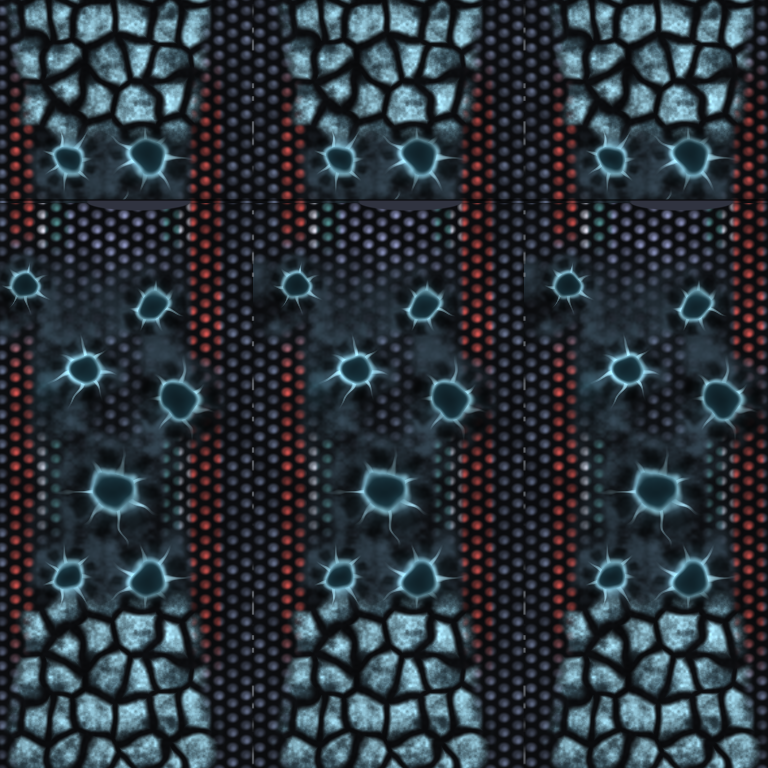
A WebGL 2 fragment shader for this pattern:

```glsl
#version 300 es
precision highp float;
// Dark biomechanical panels: beaded scales, red bands, star-shaped cells and glossy pebbles.
uniform vec2 u_resolution;
out vec4 fragColor;

const float SPAN = 768.0;        // design units across the canvas
const float TILE = 271.5;        // width of one repeat
const float TILE_START = 253.0;  // left edge of a repeat
const float SEAM_Y = 203.0;      // horizontal seam, measured from the top
const float MIRROR_SUM = 736.0;  // rows above the seam reflect the lower ones
const vec2 SCALE_SIZE = vec2(13.575, 14.8);
const vec2 PEBBLE_SIZE = vec2(35.0, 39.0);
const float ARMS = 7.0;
const float TAU = 6.28319;
const int STAR_COUNT = 7;
const vec3 STARS[STAR_COUNT] = vec3[](  // centre and radius
  vec3(43, 286, 12), vec3(172, 306, 14), vec3(104, 370, 15), vec3(198, 400, 18),
  vec3(133, 492, 21), vec3(87, 577, 14), vec3(167, 579, 17));

const vec3 BLACK = vec3(0.045, 0.05, 0.06);
const vec3 SLATE = vec3(0.27, 0.30, 0.38);
const vec3 RED = vec3(0.62, 0.22, 0.20);
const vec3 WHITE = vec3(0.74, 0.74, 0.79);
const vec3 TEAL = vec3(0.25, 0.46, 0.46);
const vec3 VIOLET = vec3(0.44, 0.46, 0.60);
const vec3 TISSUE = vec3(0.20, 0.27, 0.32);
const vec3 GLOW = vec3(0.20, 0.43, 0.50);
const vec3 PALE = vec3(0.62, 0.78, 0.82);

float hash(vec2 p) { return fract(sin(dot(p, vec2(127.1, 311.7))) * 43758.5453); }

float noise(vec2 p) {
  vec2 i = floor(p), f = fract(p);
  f = f * f * (3.0 - 2.0 * f);
  return mix(mix(hash(i), hash(i + vec2(1, 0)), f.x),
             mix(hash(i + vec2(0, 1)), hash(i + 1.0), f.x), f.y);
}

float fbm(vec2 p) {
  float sum = 0.0, amp = 0.53;
  for (int i = 0; i < 4; i++) { sum += amp * noise(p); p = p * 2.03 + 17.0; amp *= 0.5; }
  return sum;
}

float band(float x, float a, float b, float soft) {
  return smoothstep(a - soft, a + soft, x) - smoothstep(b - soft, b + soft, x);
}

// Staggered beads, tinted by column and fading along the length
vec3 scales(vec2 p) {
  vec2 g = p / SCALE_SIZE;
  g.y += 0.5 * mod(floor(g.x), 2.0);
  vec2 f = fract(g) - 0.5;
  float vary = 0.7 + 0.5 * hash(floor(g));
  float body = smoothstep(0.52, 0.2, length(f * vec2(0.95, 1.2)));
  float shine = smoothstep(0.3, 0.0, length(f - vec2(0.06, 0.08)));
  float red = band(p.x, 27.0, 53.0, 3.0) * (band(p.y, 185.0, 240.0, 12.0) + band(p.y, 350.0, 650.0, 35.0))
            + band(p.x, 209.0, 239.0, 3.0) * (1.0 - 0.7 * band(p.y, 360.0, 415.0, 14.0)) * smoothstep(690.0, 620.0, p.y);
  float lit = band(p.y, 185.0, 245.0, 14.0) + band(p.y, 430.0, 530.0, 20.0);
  float white = (band(p.x, 53.0, 64.0, 2.0) + band(p.x, 198.0, 209.0, 2.0)) * lit;
  float teal = (band(p.x, 64.0, 86.0, 4.0) + band(p.x, 182.0, 198.0, 4.0)) * lit;
  vec3 tint = mix(SLATE, VIOLET, band(p.x, 80.0, 190.0, 8.0) * smoothstep(460.0, 220.0, p.y));
  tint = mix(mix(mix(tint, TEAL, teal), WHITE, white), RED, red);
  return BLACK + tint * vary * (0.62 * body + 0.45 * shine);
}

// Rounded cells with dark gaps and blotchy highlights
vec3 pebbles(vec2 p) {
  vec2 g = p / PEBBLE_SIZE + 0.25 * vec2(noise(p * 0.05), noise(p * 0.05 + 40.0));
  vec2 cell = floor(g), toSeed = vec2(0.0), id = vec2(0.0);
  float near = 9.0, next = 9.0;
  for (int j = -1; j <= 1; j++) for (int i = -1; i <= 1; i++) {
    vec2 c = cell + vec2(i, j);
    vec2 d = c + 0.5 + 0.75 * (vec2(hash(c), hash(c + 31.0)) - 0.5) - g;
    float r = length(d);
    if (r < near) { next = near; near = r; toSeed = d; id = c; }
    else next = min(next, r);
  }
  float body = smoothstep(0.07, 0.38, next - near);
  float blotch = fbm(p * 0.09 + id * 7.0);
  float side = 0.5 + 0.9 * dot(toSeed, normalize(vec2(hash(id + 5.0) - 0.5, 0.6)));
  vec3 col = mix(BLACK, vec3(0.27, 0.40, 0.46), body * (0.35 + 0.8 * blotch));
  col += PALE * body * smoothstep(0.32, 0.85, blotch * 0.75 + side * 0.45) * 0.62;
  return col * (0.8 + 0.35 * noise(p * 0.35));
}

// Dark core, bright rim and tapering arms set in tissue
vec3 addStar(vec3 col, vec2 p, vec3 star, vec3 tissue) {
  vec2 d = (p - star.xy) / star.z;
  d += 0.45 * (vec2(noise(p * 0.07), noise(p * 0.07 + 60.0)) - 0.5);
  float r = length(d);
  float sector = (atan(d.y, d.x) / TAU + 0.5 + hash(star.xy)) * ARMS;
  float arm = floor(sector + 0.5), off = abs(sector - arm);
  float reach = 1.7 + 1.2 * hash(vec2(mod(arm, ARMS), star.x));
  float width = 0.09 + 0.3 * exp(-4.0 * max(r - 1.0, 0.0));
  float limb = smoothstep(width, width * 0.15, off * TAU / ARMS * r) * smoothstep(reach, 1.0, r) * smoothstep(0.85, 1.05, r);
  float rim = smoothstep(0.28, 0.0, abs(r - 1.03));
  col = mix(col, tissue, 0.85 * smoothstep(3.0, 1.7, r));
  col *= 1.0 - 0.6 * smoothstep(0.12, 0.4, off) * band(r, 1.35, 2.2, 0.25);
  col = mix(col, vec3(0.06, 0.13, 0.16), smoothstep(1.05, 0.75, r));
  col += GLOW * 0.5 * exp(-3.5 * abs(r - 1.0));
  return col + PALE * (0.35 + 0.5 * noise(p * 0.13)) * max(limb, rim * 0.7);
}

void main() {
  vec2 canvas = gl_FragCoord.xy / u_resolution * SPAN;
  float fromTop = SPAN - canvas.y;
  float u = mod(canvas.x - TILE_START, TILE);
  vec2 p = vec2(u, fromTop < SEAM_Y ? MIRROR_SUM - fromTop : fromTop);

  // Scales partly overgrown by tissue
  float grain = fbm(p * 0.045);
  vec3 tissue = mix(BLACK, TISSUE, smoothstep(0.2, 0.8, grain));
  tissue += GLOW * 0.5 * exp(-length(p - vec2(60, 388)) / 16.0);
  float cover = band(u, 52.0, 203.0, 12.0) * smoothstep(235.0, 325.0, p.y);
  cover = max(cover, band(p.y, 262.0, 335.0, 14.0) * smoothstep(75.0, 40.0, u));
  cover *= 1.0 - 0.65 * band(u, 118.0, 160.0, 12.0) * band(p.y, 335.0, 440.0, 15.0);
  cover *= 1.0 - 0.6 * (band(u, 50.0, 80.0, 6.0) + band(u, 180.0, 210.0, 6.0)) * band(p.y, 440.0, 535.0, 12.0);
  vec3 col = mix(scales(p), tissue, cover * (0.7 + 0.3 * grain));
  for (int i = 0; i < STAR_COUNT; i++) col = addStar(col, p, STARS[i], tissue);

  // Pebble bed, wider toward its far end
  float spread = 14.0 * smoothstep(660.0, 740.0, p.y);
  float bed = band(u + 16.0 * (grain - 0.5), 42.0 - spread, 217.0 + spread, 10.0);
  col = mix(col, pebbles(p), bed * smoothstep(590.0, 615.0, p.y + 20.0 * (grain - 0.5)));

  // Grime and seams
  col *= 0.72 + 0.5 * fbm(p * 0.03 + 90.0);
  float bow = 9.0 * sqrt(max(0.0, 1.0 - pow((u - 157.0) / 52.0, 2.0)));
  float sliver = smoothstep(-1.0, 0.5, fromTop - SEAM_Y + 3.0) * smoothstep(1.0, -1.0, fromTop - SEAM_Y - bow + 1.5);
  col = mix(col, vec3(0.19, 0.20, 0.25), sliver * band(u, 106.0, 208.0, 2.0));
  col *= 1.0 - 0.5 * smoothstep(1.6, 0.4, abs(fromTop - SEAM_Y + 3.0));
  float seam = smoothstep(1.8, 0.3, min(u, TILE - u));
  col = mix(col, vec3(0.5, 0.52, 0.55), 0.7 * seam * smoothstep(0.55, 0.85, noise(vec2(3.0, p.y * 0.16))));
  fragColor = vec4(clamp(col, 0.0, 1.0), 1.0);
}
```
